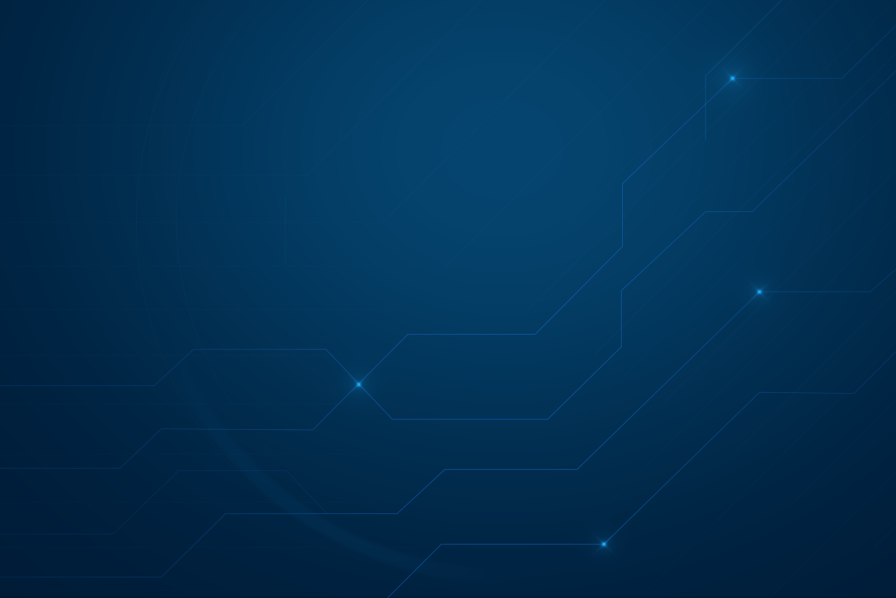
Give the GLSL for this background, as a Shadertoy shader.

```glsl
// Deep blue backdrop with thin angular circuit traces, glowing nodes and a faint ring.

#define GLOW_CENTER vec2(84.0, 75.0)
#define GLOW_SIZE vec2(73.0, 60.0)
#define DARK_BLUE vec3(0.0, 0.098, 0.202)
#define LIGHT_BLUE vec3(0.020, 0.268, 0.435)
#define TRACE_COLOR vec3(0.10, 0.43, 0.86)
#define FAINT_LIGHT vec3(0.004, 0.030, 0.044)
#define NODE_COLOR vec3(0.10, 0.68, 1.0)
#define TRACE_WIDTH 0.03
#define RING_CENTER vec2(84.0, 63.0)
#define RING_RADIUS 59.2

// Shortens dist to the nearest segment of a path.
#define ADD_PATH(dist, path) for (int i = 1; i < path.length(); i++) dist = min(dist, segment(p, path[i - 1], path[i]))

// Bend points, in hundredths of the canvas height
const vec2 upperPath[11] = vec2[11](
    vec2(0, 35.5), vec2(25.8, 35.5), vec2(32.4, 41.6), vec2(54.5, 41.6),
    vec2(65.6, 29.9), vec2(91.6, 29.9), vec2(103.9, 42), vec2(103.9, 51.4),
    vec2(118, 64.6), vec2(125.8, 64.6), vec2(151, 89.3));
const vec2 crossPath[11] = vec2[11](
    vec2(0, 21.7), vec2(20.1, 21.7), vec2(27, 28.3), vec2(52.3, 28.1),
    vec2(68.2, 44.1), vec2(89.5, 44.1), vec2(104.1, 58.8), vec2(104.1, 69.3),
    vec2(122.5, 86.9), vec2(140.8, 86.9), vec2(151, 96.9));
const vec2 lowerPath[9] = vec2[9](
    vec2(0, 3.5), vec2(27, 3.5), vec2(37.7, 14.1), vec2(66.4, 14.1),
    vec2(74.4, 21.5), vec2(96.5, 21.5), vec2(127, 51.2), vec2(145.5, 51.2), vec2(151, 56));
const vec2 bottomPath[6] = vec2[6](
    vec2(64.8, 0), vec2(73.8, 9), vec2(101, 9), vec2(127, 34.4),
    vec2(142.8, 34.2), vec2(151, 42.4));
const vec2 dimPath[5] = vec2[5](
    vec2(0, 10.7), vec2(18.9, 10.7), vec2(29.9, 21.3), vec2(47.9, 21.3), vec2(54.7, 14.1));

// Node position and halo radius
const vec3 nodes[4] = vec3[4](
    vec3(60, 35.7, 1.4), vec3(122.5, 86.9, 2.0), vec3(127, 51.2, 1.2), vec3(101, 9, 1.0));

float segment(vec2 p, vec2 a, vec2 b) {
    vec2 ab = b - a;
    return length(p - a - ab * clamp(dot(p - a, ab) / dot(ab, ab), 0.0, 1.0));
}

float stroke(float dist, float pixel) {
    return 1.0 - smoothstep(0.0, TRACE_WIDTH + 0.9 * pixel, dist);
}

// Horizontal runs that turn into rising diagonals, with extra diagonals at the right
float faintGrid(vec2 p, float pixel) {
    float sum = 0.0;
    for (int i = 0; i < 11; i++) {
        float k = float(i);
        float runY = 79.0 - 7.8 * k + 0.6 * sin(k * 5.3);
        vec2 bend = vec2(runY - 38.5 + 19.5 * k + 0.8 * sin(k * 3.7), runY);
        float run = stroke(segment(p, vec2(0.0, runY), bend), pixel);
        float rise = stroke(segment(p, bend, bend + 110.0), pixel);
        float shift = -28.0 + 19.5 * k + 3.0 * sin(k * 7.1);
        float extra = stroke(abs(p.x - p.y - shift) * 0.707, pixel);
        sum += 0.5 * run * (1.0 - smoothstep(50.0, 85.0, p.x)) + 0.8 * rise
             + 0.6 * extra * smoothstep(85.0, 120.0, p.x);
    }
    return sum;
}

// Broad band at the lower left, thin arcs at the upper left
float faintRing(vec2 p, float pixel) {
    vec2 q = p - RING_CENTER;
    float r = length(q);
    vec2 dir = q / max(r, 0.001);
    float band = 1.0 - smoothstep(0.6, 1.8, abs(r - RING_RADIUS));
    float arcs = stroke(abs(r - RING_RADIUS - 2.0), pixel)
               + stroke(abs(r - RING_RADIUS + 4.7), pixel);
    float lowerLeft = smoothstep(0.78, 1.0, dot(dir, normalize(vec2(-0.55, -0.83))));
    float left = smoothstep(0.6, 1.0, -dir.x);
    return band * lowerLeft + 0.7 * arcs * left;
}

void mainImage(out vec4 fragColor, in vec2 fragCoord) {
    float pixel = 100.0 / iResolution.y;
    vec2 p = fragCoord * pixel;

    // Background glow
    vec2 g = (p - GLOW_CENTER) / GLOW_SIZE;
    float glow = exp(-dot(g, g));
    vec3 color = mix(DARK_BLUE, LIGHT_BLUE, vec3(glow * glow, glow, glow));
    color *= mix(0.85, 1.0, smoothstep(0.0, 0.6, p.y));

    // Faint details
    float stubs = min(segment(p, vec2(118, 76.6), vec2(118, 87.3)),
                      segment(p, vec2(118, 87.3), vec2(132, 101.3)));
    float leftStub = segment(p, vec2(47.7, 56), vec2(47.7, 67));
    color += FAINT_LIGHT * (0.6 * faintGrid(p, pixel) + 0.65 * faintRing(p, pixel)
           + 1.8 * stroke(stubs, pixel) + 0.7 * stroke(leftStub, pixel));

    // Circuit traces, strongest near the middle
    float dist = 1e3, dimDist = 1e3;
    ADD_PATH(dist, upperPath);
    ADD_PATH(dist, crossPath);
    ADD_PATH(dist, lowerPath);
    ADD_PATH(dist, bottomPath);
    ADD_PATH(dimDist, dimPath);
    float offset = (p.x - 86.0) / 40.0;
    float strength = 0.13 + 0.25 * exp(-offset * offset);
    color = mix(color, TRACE_COLOR, strength * stroke(dist, pixel));
    color = mix(color, TRACE_COLOR, 0.09 * stroke(dimDist, pixel));

    // Glowing nodes with diagonal rays
    for (int i = 0; i < nodes.length(); i++) {
        vec2 q = p - nodes[i].xy;
        float r = length(q);
        float halo = 0.20 * exp(-r / nodes[i].z);
        float rays = 0.25 * exp(-abs(abs(q.x) - abs(q.y)) * 4.0 - r / 1.0);
        float core = 0.75 * exp(-r * r / 0.12);
        color = mix(color, NODE_COLOR, min(halo + rays + core, 1.0));
    }
    fragColor = vec4(color, 1.0);
}
```
